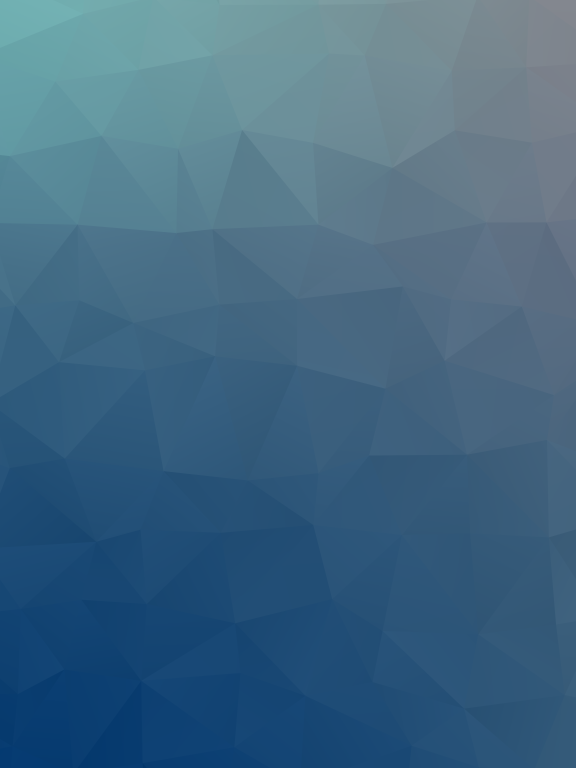
Give the GLSL for this background, as a WebGL 1 fragment shader.

```glsl
precision highp float;

uniform vec2 u_resolution;

#define TOP_LEFT vec3(0.44, 0.695, 0.70)
#define TOP_RIGHT vec3(0.505, 0.52, 0.55)
#define UPPER_LEFT vec3(0.27, 0.435, 0.53)
#define UPPER_RIGHT vec3(0.385, 0.44, 0.515)
#define LOWER_LEFT vec3(0.12, 0.30, 0.46)
#define LOWER_RIGHT vec3(0.25, 0.38, 0.485)
#define BASE_LEFT vec3(0.01, 0.22, 0.435)
#define BASE_RIGHT vec3(0.21, 0.36, 0.48)
#define ROWS 9.9
#define JITTER 0.62
#define TONE 0.022
#define FLATNESS 0.72

vec2 hash2(vec2 p) {
  vec3 q = fract(p.xyx * vec3(0.1031, 0.1030, 0.0973));
  q += dot(q, q.yzx + 33.33);
  return fract((q.xx + q.yz) * q.zy);
}

// Smooth colour field, sampled in grid units
vec3 field(vec2 g) {
  vec2 uv = g * u_resolution.y / (ROWS * u_resolution);
  uv = clamp(uv, 0.0, 1.0);
  float across = pow(uv.x, mix(1.9, 1.15, uv.y));
  vec3 level = clamp(uv.y * 3.0 - vec3(0.0, 1.0, 2.0), 0.0, 1.0);
  level.z *= 1.4 - 0.4 * level.z;
  vec3 color = mix(mix(BASE_LEFT, BASE_RIGHT, across),
                   mix(LOWER_LEFT, LOWER_RIGHT, across), level.x);
  color = mix(color, mix(UPPER_LEFT, UPPER_RIGHT, across), level.y);
  return mix(color, mix(TOP_LEFT, TOP_RIGHT, across), level.z);
}

// Mesh corner, moved off its grid point
vec2 corner(vec2 id) {
  return id + JITTER * (hash2(id + 17.0) - 0.5);
}

float lineDistance(vec2 p, vec2 a, vec2 b) {
  vec2 along = normalize(b - a);
  return dot(p - a, vec2(along.y, -along.x));
}

// Signed distance to the triangle's edge lines, negative inside
float triangleDistance(vec2 p, vec2 a, vec2 b, vec2 c) {
  float winding = lineDistance(c, a, b) < 0.0 ? 1.0 : -1.0;
  return max(winding * lineDistance(p, a, b),
         max(winding * lineDistance(p, b, c), winding * lineDistance(p, c, a)));
}

// Shaded facet colour, premultiplied by its coverage
vec4 facet(vec2 p, vec2 a, vec2 b, vec2 c, float pixel) {
  float coverage = clamp(0.5 - triangleDistance(p, a, b, c) / pixel, 0.0, 1.0);
  vec2 center = (a + b + c) / 3.0;
  vec2 tone = hash2(floor(center * 64.0) + 211.0) - 0.5;
  vec2 slope = hash2(floor(center * 64.0) + 503.0) - 0.5;
  vec3 color = field(mix(p, center, FLATNESS));
  color += TONE * (tone.x + 1.5 * dot(p - center, slope));
  return vec4(color, 1.0) * coverage;
}

void main() {
  float pixel = ROWS / u_resolution.y;
  vec2 p = gl_FragCoord.xy * pixel;
  vec2 cell = floor(p);
  vec4 sum = vec4(field(p), 1.0) * 0.001;

  // Split each nearby cell along its shorter diagonal
  for (int j = -1; j <= 1; j++) {
    for (int i = -1; i <= 1; i++) {
      vec2 id = cell + vec2(float(i), float(j));
      vec2 a = corner(id);
      vec2 b = corner(id + vec2(1.0, 0.0));
      vec2 c = corner(id + vec2(1.0, 1.0));
      vec2 d = corner(id + vec2(0.0, 1.0));
      if (distance(a, c) < distance(b, d)) {
        sum += facet(p, a, b, c, pixel) + facet(p, a, c, d, pixel);
      } else {
        sum += facet(p, a, b, d, pixel) + facet(p, b, c, d, pixel);
      }
    }
  }

  gl_FragColor = vec4(sum.rgb / sum.a, 1.0);
}
```
